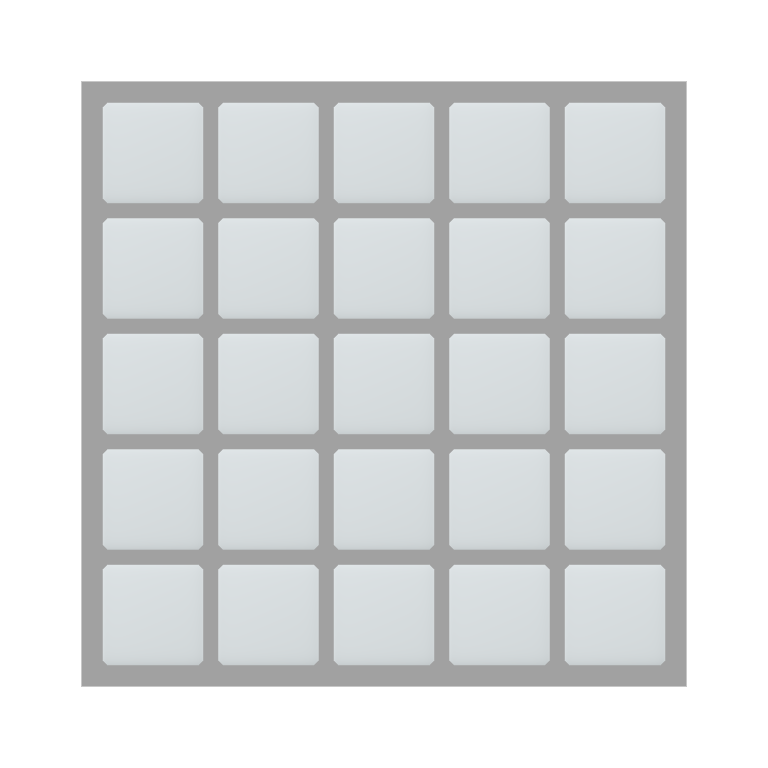
A WebGL 2 fragment shader for this pattern:

```glsl
#version 300 es
precision highp float;
// Five by five grid of pale bevelled tiles on a grey grout panel, with a white margin.

uniform vec2 u_resolution;
out vec4 outColor;

// Layout, in canvas units
const float TILES = 5.0;
const float PITCH = 0.1504;
const float TILE_HALF = 0.0654;
const float CHAMFER = 0.0062;
const float PANEL_HALF = 0.394;

// Bevel
const float BEVEL_WIDTH = 0.006;
const float RIM_WIDTH = 0.0018;
const float TOP_LIGHT = 0.022;
const float BOTTOM_SHADE = 0.055;
const float SIDE_SHADE = 0.032;
const float RIM_LIGHT = 0.035;

// Colours
const vec3 MARGIN = vec3(1.0);
const vec3 GROUT = vec3(0.63);
const vec3 GLAZE_LIGHT = vec3(0.862, 0.884, 0.893);
const vec3 GLAZE_DARK = vec3(0.820, 0.843, 0.850);

float boxDistance(vec2 p, float halfSize) {
  vec2 d = abs(p) - halfSize;
  return length(max(d, 0.0)) + min(max(d.x, d.y), 0.0);
}

float chamferBoxDistance(vec2 p, float halfSize, float cut) {
  vec2 q = abs(p);
  float corner = (q.x + q.y - 2.0 * halfSize + cut) * 0.70711;
  return max(boxDistance(p, halfSize), corner);
}

// One inside the shape, zero outside, with an edge one pixel wide
float coverage(float dist, float pixel) {
  return clamp(0.5 - dist / pixel, 0.0, 1.0);
}

// Fades from one at an edge to zero inside the tile
float falloff(float depth, float width) {
  return exp(-max(depth, 0.0) / width);
}

vec3 glaze(vec2 p) {
  // Diagonal gradient from upper left to lower right
  vec2 t = p / (2.0 * TILE_HALF);
  float slope = clamp(0.5 + 0.3 * t.x - 0.7 * t.y, 0.0, 1.0);
  vec3 color = mix(GLAZE_LIGHT, GLAZE_DARK, slope);

  // Light upper edge, shaded lower and side edges
  float left = TILE_HALF + p.x;
  float right = TILE_HALF - p.x;
  color += TOP_LIGHT * falloff(TILE_HALF - p.y, BEVEL_WIDTH);
  color -= BOTTOM_SHADE * falloff(TILE_HALF + p.y, BEVEL_WIDTH);
  color -= SIDE_SHADE * falloff(right, BEVEL_WIDTH);
  color -= 0.4 * SIDE_SHADE * falloff(left, BEVEL_WIDTH);

  // Thin bright rims on both sides
  return color + RIM_LIGHT * falloff(min(left, right), RIM_WIDTH);
}

void main() {
  float side = min(u_resolution.x, u_resolution.y);
  float pixel = 1.0 / side;
  vec2 p = (gl_FragCoord.xy - 0.5 * u_resolution) / side;

  // Nearest tile, limited to the grid
  float lastIndex = 0.5 * (TILES - 1.0);
  vec2 index = clamp(floor(p / PITCH + 0.5), -lastIndex, lastIndex);
  vec2 local = p - index * PITCH;

  // Margin, grout panel, tiles
  vec3 color = mix(MARGIN, GROUT, coverage(boxDistance(p, PANEL_HALF), pixel));
  float tile = coverage(chamferBoxDistance(local, TILE_HALF, CHAMFER), pixel);
  color = mix(color, glaze(local), tile);

  outColor = vec4(color, 1.0);
}
```
